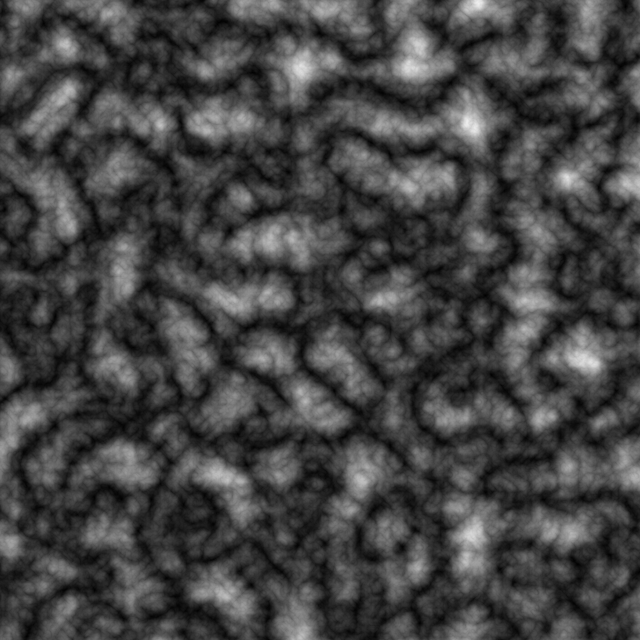
Write a WebGL 2 fragment shader that draws this texture.

```glsl
#version 300 es
precision highp float;

uniform vec2 u_resolution;
out vec4 fragColor;

const float TAU = 6.2831853;
const int OCTAVES = 5;

float hash(vec2 cell) {
    return fract(sin(dot(cell, vec2(127.1, 311.7))) * 43758.5453);
}

// Unit gradient; a squeeze below one turns it towards the vertical
vec2 gradient(vec2 cell, float squeeze) {
    float angle = TAU * hash(cell);
    return normalize(vec2(cos(angle) * squeeze, sin(angle)));
}

float cornerValue(vec2 cell, vec2 local, vec2 corner, float squeeze) {
    return dot(gradient(cell + corner, squeeze), local - corner);
}

float gradientNoise(vec2 p, float squeeze) {
    vec2 cell = floor(p);
    vec2 local = fract(p);
    vec2 blend = local * local * local * (local * (local * 6.0 - 15.0) + 10.0);
    float a = cornerValue(cell, local, vec2(0.0, 0.0), squeeze);
    float b = cornerValue(cell, local, vec2(1.0, 0.0), squeeze);
    float c = cornerValue(cell, local, vec2(0.0, 1.0), squeeze);
    float d = cornerValue(cell, local, vec2(1.0, 1.0), squeeze);
    return mix(mix(a, b, blend.x), mix(c, d, blend.x), blend.y);
}

// Folded noise: every zero crossing becomes a dark crease
float turbulence(vec2 p, float squeeze) {
    float sum = 0.0;
    float amplitude = 1.0;
    for (int i = 0; i < OCTAVES; i++) {
        sum += amplitude * abs(gradientNoise(p, squeeze));
        p = 2.0 * p + vec2(17.3, 9.7);
        amplitude *= 0.5;
        squeeze = mix(squeeze, 1.0, 0.7);
    }
    return sum;
}

void main() {
    vec2 uv = gl_FragCoord.xy / min(u_resolution.x, u_resolution.y);

    // Lumps lie flatter around the centre
    float squeeze = mix(0.4, 1.0, smoothstep(0.08, 0.32, distance(uv, vec2(0.5))));
    float folds = turbulence(uv * 11.0 + vec2(3.4, 21.6), squeeze);

    // Tone curve deepens the creases
    float grey = 0.96 * pow(folds, 1.25);
    fragColor = vec4(vec3(clamp(grey, 0.0, 1.0)), 1.0);
}
```
